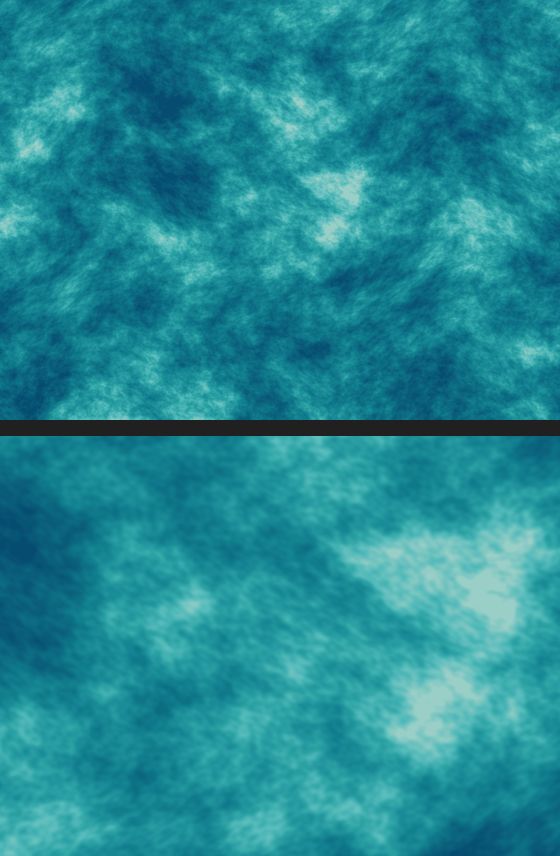
Top, the full canvas; bottom, a detail of the centre.
Write a Shadertoy shader that draws this texture.

```glsl
// Mottled teal clouds with fine, slightly horizontal grain.

const float BASE_FREQUENCY = 3.4;   // coarse cells per canvas height
const float LACUNARITY = 1.93;      // frequency step between layers
const float GAIN = 0.76;            // amplitude step between layers
const int LAYERS = 7;
const float NOISE_SPREAD = 0.216;   // standard deviation of one noise layer
const float TURN = 0.65;            // rotation between layers, radians
const float WARP = 0.025;           // bending of the cloud shapes
const vec2 STRETCH = vec2(0.88, 1.06);
const vec2 SEED = vec2(17.3, 41.7);

const vec3 ABYSS = vec3(0.02, 0.30, 0.44);
const vec3 DEEP = vec3(0.04, 0.37, 0.48);
const vec3 DARK_TEAL = vec3(0.05, 0.44, 0.52);
const vec3 TEAL = vec3(0.07, 0.50, 0.56);
const vec3 BRIGHT_TEAL = vec3(0.11, 0.56, 0.60);
const vec3 AQUA = vec3(0.18, 0.64, 0.65);
const vec3 PALE_AQUA = vec3(0.33, 0.73, 0.73);
const vec3 FOAM = vec3(0.60, 0.81, 0.78);

// Unit gradient with a random direction for each lattice cell
vec2 randomGradient(vec2 cell) {
    vec3 h = fract(cell.xyx * vec3(0.1031, 0.1030, 0.0973));
    h += dot(h, h.yzx + 33.33);
    float angle = 6.2832 * fract((h.x + h.y) * h.z);
    return vec2(cos(angle), sin(angle));
}

float gradientNoise(vec2 p) {
    vec2 cell = floor(p);
    vec2 f = p - cell;
    vec2 blend = f * f * f * (f * (f * 6.0 - 15.0) + 10.0);
    vec2 e = vec2(1.0, 0.0);
    float a = dot(randomGradient(cell), f);
    float b = dot(randomGradient(cell + e.xy), f - e.xy);
    float c = dot(randomGradient(cell + e.yx), f - e.yx);
    float d = dot(randomGradient(cell + e.xx), f - e.xx);
    return mix(mix(a, b, blend.x), mix(c, d, blend.x), blend.y);
}

// Layered clouds, scaled to zero mean and unit deviation
float cloudLevel(vec2 p) {
    mat2 turn = mat2(cos(TURN), sin(TURN), -sin(TURN), cos(TURN));
    float sum = 0.0, power = 0.0, amplitude = 1.0;
    p = p * BASE_FREQUENCY + SEED;
    for (int i = 0; i < LAYERS; i++) {
        sum += amplitude * gradientNoise(p);
        power += amplitude * amplitude;
        amplitude *= GAIN;
        p = turn * p * LACUNARITY + SEED;
    }
    return sum / (NOISE_SPREAD * sqrt(power));
}

float ramp(float low, float high, float x) {
    return clamp((x - low) / (high - low), 0.0, 1.0);
}

// Colour stops, in deviations from the mean level
vec3 waterColour(float level) {
    vec3 colour = mix(ABYSS, DEEP, ramp(-2.50, -1.55, level));
    colour = mix(colour, DARK_TEAL, ramp(-1.55, -0.74, level));
    colour = mix(colour, TEAL, ramp(-0.74, -0.09, level));
    colour = mix(colour, BRIGHT_TEAL, ramp(-0.09, 0.54, level));
    colour = mix(colour, AQUA, ramp(0.54, 1.23, level));
    colour = mix(colour, PALE_AQUA, ramp(1.23, 1.96, level));
    return mix(colour, FOAM, ramp(1.96, 3.00, level));
}

void mainImage(out vec4 fragColor, in vec2 fragCoord) {
    vec2 p = fragCoord / iResolution.y * STRETCH;

    // Layered sines bend the coarse shapes
    p += WARP * sin(p.yx * 9.0 + vec2(0.4, 2.1));
    p += 0.5 * WARP * sin(p.yx * 17.0 + vec2(3.7, 1.2));

    fragColor = vec4(waterColour(cloudLevel(p)), 1.0);
}
```
